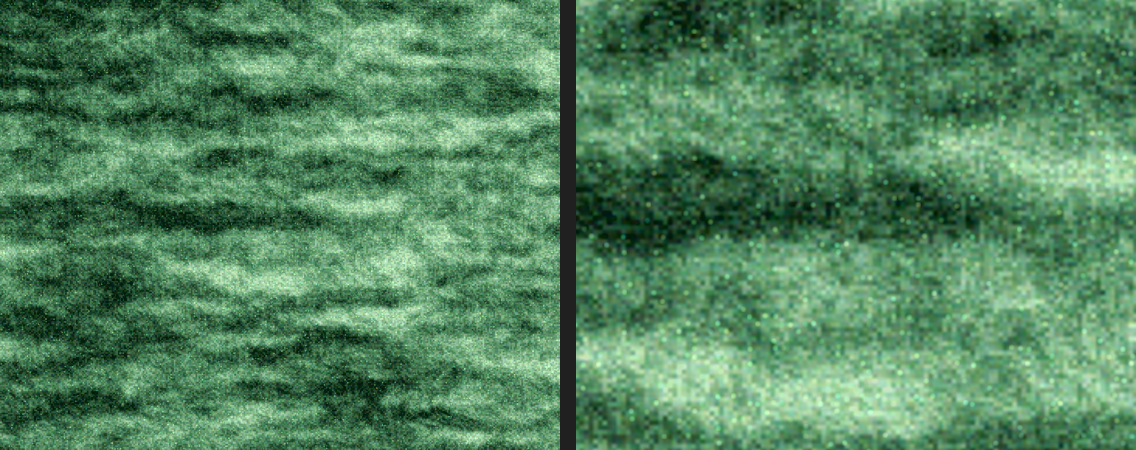
Left: the whole. Right: its middle third, enlarged.
Give the GLSL for this texture, as a WebGL 2 fragment shader.

```glsl
#version 300 es
precision highp float;
// Brushed green pile: horizontal light and dark streaks broken into soft clumps.
// Stretched value noise at several scales sets the tone, a three-colour ramp
// tints it, and fine grain with tiny teal and gold glints covers the surface.

#define DARK vec3(0.01, 0.12, 0.05)
#define MIDDLE vec3(0.32, 0.55, 0.38)
#define LIGHT vec3(0.74, 0.92, 0.74)
#define BRIGHTNESS 0.49
#define CONTRAST 1.28
#define SLOPE 0.018
#define WAVER 0.014
#define GRAIN_SCALE 290.0
#define GRAIN_AMOUNT 0.36
#define TINT_AMOUNT 0.13
#define GLINT_SCALE 170.0
#define GLINT_SHARE 0.10

uniform vec2 u_resolution;
out vec4 fragColor;

float hash(vec2 p) {
    return fract(sin(dot(p, vec2(127.1, 311.7))) * 43758.5453);
}

// Smooth value noise, centred on zero
float noise(vec2 p) {
    vec2 cell = floor(p);
    vec2 f = fract(p);
    f = f * f * (3.0 - 2.0 * f);
    float low = mix(hash(cell), hash(cell + vec2(1.0, 0.0)), f.x);
    float high = mix(hash(cell + vec2(0.0, 1.0)), hash(cell + vec2(1.0, 1.0)), f.x);
    return mix(low, high, f.y) - 0.5;
}

// Streaks from wide bands down to thin broken lines
float streaks(vec2 p) {
    float tone = 0.24 * noise(p * vec2(1.4, 4.5) + 3.7);
    tone += 0.36 * noise(p * vec2(1.9, 11.0) + 17.3);
    tone += 0.38 * noise(p * vec2(3.7, 23.0) + 41.9);
    tone += 0.28 * noise(p * vec2(8.0, 43.0) + 73.1);
    return tone;
}

// Soft tufts that break up the streaks
float clumps(vec2 p) {
    mat2 turn = mat2(0.96, 0.28, -0.28, 0.96);
    float tone = 0.26 * noise(p * vec2(19.0, 38.0) + 9.2);
    tone += 0.20 * noise(turn * p * vec2(42.0, 60.0) + 57.6);
    tone += 0.17 * noise(turn * p * vec2(95.0, 115.0) + 28.4);
    return tone;
}

vec3 ramp(float t) {
    return t < 0.5 ? mix(DARK, MIDDLE, 2.0 * t) : mix(MIDDLE, LIGHT, 2.0 * t - 1.0);
}

// Sparse bright points, one candidate in each cell
vec3 glints(vec2 p) {
    vec2 cell = floor(p * GLINT_SCALE);
    vec2 centre = 0.35 + 0.3 * vec2(hash(cell + 5.1), hash(cell + 8.3));
    float spot = 1.0 - smoothstep(0.1, 0.5, distance(fract(p * GLINT_SCALE), centre));
    float lit = step(1.0 - GLINT_SHARE, hash(cell + 2.7));
    float strength = 0.4 + 0.6 * hash(cell + 11.9);
    vec3 tint = mix(vec3(0.12, 0.34, 0.27), vec3(0.34, 0.33, 0.16), hash(cell + 14.2));
    return tint * spot * lit * strength;
}

void main() {
    vec2 p = gl_FragCoord.xy / u_resolution.y;

    // Let the streaks lean and waver a little
    vec2 q = p;
    q.y += SLOPE * p.x + WAVER * noise(p * vec2(3.0, 5.0)) + 0.010 * noise(p * vec2(13.0, 17.0));
    q.x += 0.05 * noise(p * vec2(6.0, 22.0) + 31.0);

    float tone = BRIGHTNESS + CONTRAST * (streaks(q) + clumps(q));
    tone = clamp(tone, 0.06, 0.90);

    // Fibre grain in brightness, then a weaker one per colour channel
    vec2 g = p * GRAIN_SCALE;
    tone += GRAIN_AMOUNT * noise(g + 12.5);
    vec3 tint = vec3(noise(g + 101.3), 0.5 * noise(g + 151.7), noise(g + 211.1));

    vec3 colour = ramp(clamp(tone, 0.0, 1.0)) + TINT_AMOUNT * tint;
    colour += glints(p) * (1.1 - 0.6 * tone);
    fragColor = vec4(clamp(colour, 0.0, 1.0), 1.0);
}
```
